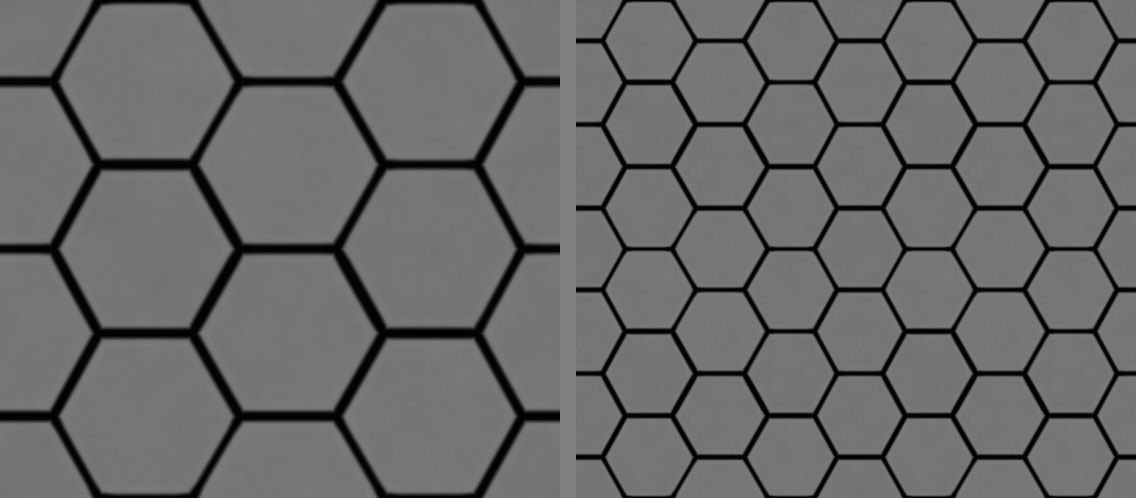
Left, the tile; right, the same tile 2 across and 2 down.
Write a Shadertoy shader that draws this pattern.

```glsl
#define COLUMNS 4.0         // hexagon columns, even
#define HALF_ROWS 6.0       // half hexagon heights, even
#define LINE_HALF 0.0096    // half line width, in canvas heights
#define LINE_VARY 0.0016    // width change from edge to edge
#define ROW_SWELL 0.0009    // extra width around mid height
#define JOINT_HALF 0.0106   // half width where lines meet
#define SOFTNESS 0.0064     // blur of the line borders
#define FACE_GREY 0.46
#define LINE_GREY 0.012
#define GRAIN 0.012
#define TAU 6.2831853

float hash(vec2 p) {
    return fract(sin(dot(p, vec2(12.9898, 78.233))) * 43758.5453);
}

// Value noise that wraps over a whole number of cells
float wrapNoise(vec2 uv, vec2 cells) {
    vec2 p = uv * cells;
    vec2 i = floor(p), f = fract(p);
    f = f * f * (3.0 - 2.0 * f);
    vec2 a = mod(i, cells), b = mod(i + 1.0, cells);
    return mix(mix(hash(a), hash(vec2(b.x, a.y)), f.x),
               mix(hash(vec2(a.x, b.y)), hash(b), f.x), f.y);
}

// Corner k of a flat-topped hexagon, in lattice units
vec2 corner(int k) {
    float angle = float(k) * TAU / 6.0;
    return vec2(cos(angle) * 2.0 / 3.0, sin(angle) * 2.0 / sqrt(3.0));
}

// Centre of the hexagon that holds q; centres lie where x + y is even
vec2 hexCentre(vec2 q) {
    vec2 even = 2.0 * floor(q * 0.5 + 0.5);
    vec2 d = abs(q - even);
    return d.x + d.y / 3.0 < 2.0 / 3.0 ? even : 2.0 * floor(q * 0.5) + 1.0;
}

// Signed distance to the outline, each edge with its own width
float outline(vec2 q, vec2 centre, vec2 unit) {
    vec2 p = (q - centre) * unit;
    vec2 period = 2.0 * vec2(COLUMNS, HALF_ROWS);
    float nearest = 1.0;
    for (int k = 0; k < 6; k++) {
        vec2 a = corner(k), b = corner(k + 1);
        // Both hexagons beside an edge agree on its id
        vec2 id = mod(floor(2.0 * centre + a + b + 0.5), period);
        vec2 start = a * unit, along = (b - a) * unit;
        float t = clamp(dot(p - start, along) / dot(along, along), 0.0, 1.0);
        float edgeHalf = LINE_HALF + LINE_VARY * (2.0 * hash(id) - 1.0)
                       - ROW_SWELL * cos(TAU * id.y / period.y);
        float halfWidth = mix(JOINT_HALF, edgeHalf, smoothstep(0.0, 0.2, min(t, 1.0 - t)));
        nearest = min(nearest, length(p - start - along * t) - halfWidth);
    }
    return nearest;
}

void mainImage(out vec4 fragColor, in vec2 fragCoord) {
    vec2 uv = fragCoord / iResolution.xy;
    vec2 lattice = vec2(COLUMNS, HALF_ROWS);
    vec2 unit = vec2(iResolution.x / iResolution.y, 1.0) / lattice;

    // Slightly uneven spacing, periodic over the canvas
    vec2 bent = uv + vec2(-0.0143, 0.0) + vec2(0.005, 0.003) * sin(TAU * uv);
    vec2 q = bent * lattice;
    vec2 centre = hexCentre(q);
    float d = outline(q, centre, unit);

    // Faces: faint blotches, a tone per hexagon, a pale rim by the lines
    float blotch = wrapNoise(uv, vec2(18.0, 16.0)) + wrapNoise(uv, vec2(72.0, 64.0)) - 1.0;
    float tone = hash(mod(centre, lattice) + 0.37) - 0.5;
    float rim = exp(-pow((d - 0.013) / 0.005, 2.0));
    float face = FACE_GREY + GRAIN * (blotch + 0.5 * tone + rim);

    // Lines
    float blur = max(SOFTNESS, 0.75 / iResolution.y);
    float grey = mix(LINE_GREY, face, smoothstep(-blur, blur, d));
    fragColor = vec4(vec3(grey), 1.0);
}
```
